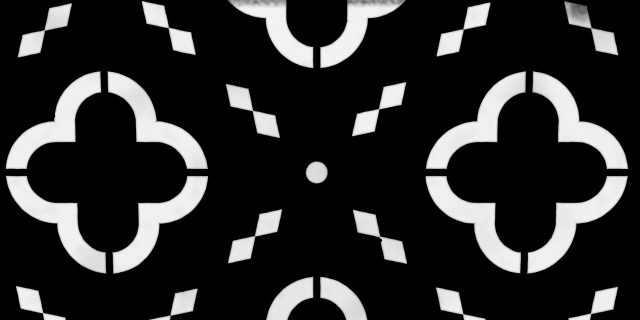
Write a WebGL 1 fragment shader that draws this pattern.

```glsl
precision highp float;
// Pale inlay on black: split quatrefoil rings alternate, checkerboard fashion,
// with dots ringed by four radial pairs of rhombi. Each cell is drawn from
// distance functions, then toned with hashes and gradient noise for wear.
uniform vec2 u_resolution;

// All lengths are fractions of the canvas height.
const vec2 PITCH = vec2(0.656, 0.642);
const vec2 ORIGIN = vec2(0.334, 0.461);
const float LOBE_OFFSET = 0.156;
const float OUTER_RADIUS = 0.160;
const float INNER_RADIUS = 0.095;
const float GAP_HALF = 0.0112;
const float SHEAR = 0.028;
const float DOT_RADIUS = 0.034;
const float PAIR_DISTANCE = 0.278;
const vec2 RHOMBUS_HALF = vec2(0.0565, 0.0365);
const float CORNER_ROUND = 0.0025;
const float PAIR_JITTER = 0.012;
const float EDGE_WOBBLE = 0.0012;
const float CHIP_DEPTH = 0.006;
const float EDGE_SOFT = 0.0022;
const float RIM_WIDTH = 0.007;
const vec2 SOOT_SPOT = vec2(1.815, 0.985);
const float SOOT_RADIUS = 0.075;
const vec3 GROUND = vec3(0.0);
const vec3 INLAY = vec3(0.95, 0.95, 0.948);

vec2 hash2(vec2 p) {
  vec2 q = vec2(dot(p, vec2(127.1, 311.7)), dot(p, vec2(269.5, 183.3)));
  return fract(sin(q) * 43758.55);
}

float cornerDot(vec2 cell, vec2 corner, vec2 f) {
  return dot(hash2(cell + corner) * 2.0 - 1.0, f - corner);
}

float gradientNoise(vec2 p) {
  vec2 i = floor(p), f = fract(p);
  vec2 u = f * f * f * (f * (f * 6.0 - 15.0) + 10.0);
  float low = mix(cornerDot(i, vec2(0.0), f), cornerDot(i, vec2(1.0, 0.0), f), u.x);
  float high = mix(cornerDot(i, vec2(0.0, 1.0), f), cornerDot(i, vec2(1.0), f), u.x);
  return mix(low, high, u.y);
}

// Two crossed capsules of the given radius.
float crossedCapsules(vec2 p, float radius) {
  vec2 a = abs(p);
  float across = length(vec2(max(a.x - LOBE_OFFSET, 0.0), a.y));
  float upright = length(vec2(a.x, max(a.y - LOBE_OFFSET, 0.0)));
  return min(across, upright) - radius;
}

float quatrefoilRing(vec2 p) {
  float ring = max(crossedCapsules(p, OUTER_RADIUS), -crossedCapsules(p, INNER_RADIUS));
  float gap = min(abs(p.x), abs(p.y)) - GAP_HALF;
  return max(ring, -gap);
}

float rhombus(vec2 p, vec2 b) {
  p = abs(p);
  vec2 e = (b - 2.0 * p) * b;
  float h = clamp((e.x - e.y) / dot(b, b), -1.0, 1.0);
  float d = length(p - 0.5 * b * vec2(1.0 - h, 1.0 + h));
  return d * sign(p.x * b.y + p.y * b.x - b.x * b.y);
}

// Two rhombi tip to tip along the diagonal of each quadrant.
float rhombusPair(vec2 p, vec2 jitter) {
  vec2 a = abs(p) + jitter;
  vec2 q = vec2(a.x + a.y, a.y - a.x) * 0.70711;
  q.x = abs(q.x - PAIR_DISTANCE) - RHOMBUS_HALF.x - CORNER_ROUND;
  return rhombus(q, RHOMBUS_HALF) - CORNER_ROUND;
}

void main() {
  vec2 p = gl_FragCoord.xy / u_resolution.y;
  vec2 cell = floor((p - ORIGIN) / PITCH + 0.5);
  vec2 local = p - ORIGIN - cell * PITCH;
  float isFoil = 1.0 - mod(cell.x + cell.y, 2.0);

  // Motif of this cell; hand-set pieces lean and shift a little.
  vec2 pieceId = cell * 4.0 + sign(local);
  float d;
  float tone = 1.0;
  if (isFoil > 0.5) {
    float lean = SHEAR * cos(cell.x * 1.5708);
    d = quatrefoilRing(local + vec2(lean * local.y, 0.0));
    tone -= 0.05 * hash2(cell + 3.0).x;
  } else {
    float disc = length(local) - DOT_RADIUS;
    d = min(disc, rhombusPair(local, (hash2(pieceId) - 0.5) * PAIR_JITTER));
    tone -= disc < 0.03 ? 0.09 : 0.06 * hash2(pieceId + 7.0).y;
  }

  // Uneven outline with rare chips.
  d += EDGE_WOBBLE * gradientNoise(p * 45.0);
  d += CHIP_DEPTH * smoothstep(0.42, 0.6, gradientNoise(p * 38.0 + 11.0));

  // Cloudy stains, fine grain and a greyer rim.
  float grain = gradientNoise(p * 70.0);
  tone -= 0.10 * smoothstep(0.05, 0.5, gradientNoise(p * 5.0 + 4.0));
  tone -= 0.03 * smoothstep(0.0, 0.5, gradientNoise(p * 22.0)) + 0.012 * grain;
  tone *= mix(0.85, 1.0, smoothstep(0.0, RIM_WIDTH, -d));

  // Soot along the top border and around one spot.
  float border = isFoil * smoothstep(0.972, 0.998, p.y) * (0.4 + 0.4 * grain);
  float spot = 1.0 - smoothstep(0.2, 1.0, length(p - SOOT_SPOT) / SOOT_RADIUS);
  tone *= 1.0 - max(border, spot * (0.55 + 0.25 * grain));

  float soft = max(EDGE_SOFT, 0.75 / u_resolution.y);
  float cover = 1.0 - smoothstep(-soft, soft, d);
  gl_FragColor = vec4(mix(GROUND, INLAY * tone, cover), 1.0);
}
```
